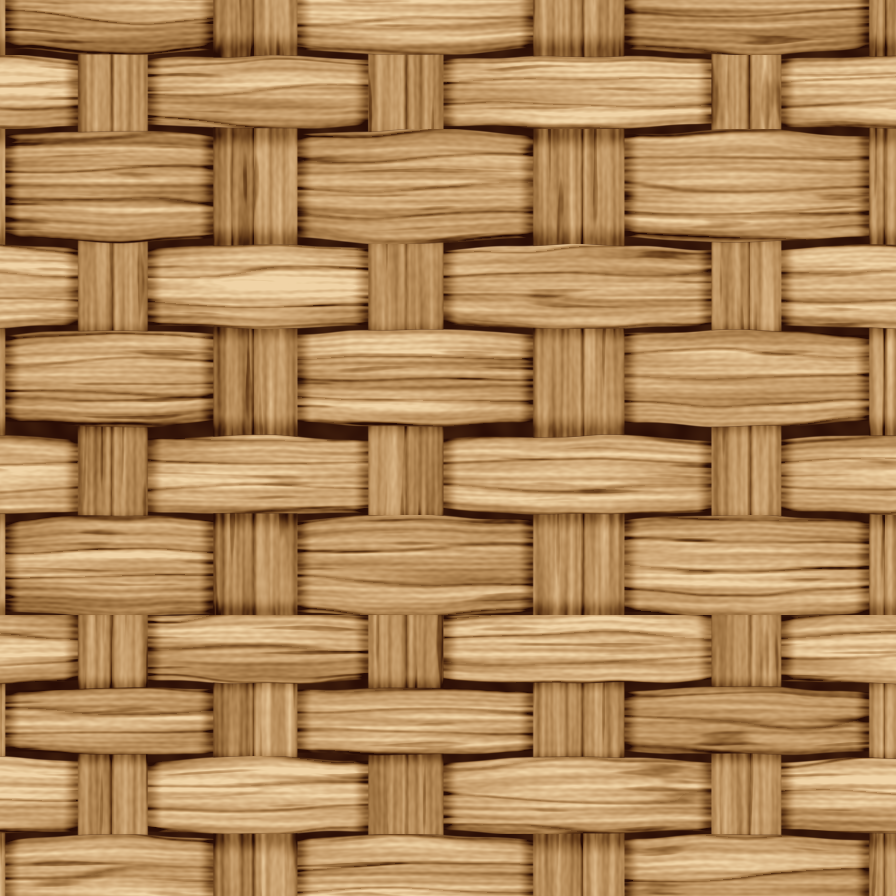
Write a Shadertoy shader that draws this texture.

```glsl
const float PI = 3.14159265;
const int STAKES = 6, ROWS = 10;

// Centre and half width of each band: upright stakes, then woven rows
const vec2 BANDS[16] = vec2[16](
    vec2(.126, .039), vec2(.285, .047), vec2(.453, .042),
    vec2(.646, .051), vec2(.833, .039), vec2(.988, .018),
    vec2(.004, .064), vec2(.112, .042), vec2(.195, .037), vec2(.277, .039),
    vec2(.368, .056), vec2(.470, .043), vec2(.578, .053), vec2(.680, .046),
    vec2(.792, .062), vec2(.897, .040));

// Straw colours from deep shadow to bleached fibre
const vec3 STRAW[6] = vec3[6](
    vec3(.16, .05, .02), vec3(.40, .24, .10), vec3(.58, .41, .22),
    vec3(.72, .55, .35), vec3(.83, .68, .49), vec3(.94, .83, .65));

float hash(vec2 p) {
    vec3 q = fract(p.xyx * vec3(.1031, .1030, .0973));
    q += dot(q, q.yzx + 33.33);
    return fract((q.x + q.y) * q.z);
}

float corner(vec2 cell, vec2 offset) {
    float angle = 2. * PI * hash(cell);
    return dot(vec2(cos(angle), sin(angle)), offset);
}

float gradientNoise(vec2 p) {
    vec2 i = floor(p), f = p - i, e = vec2(1, 0);
    vec2 u = f * f * f * (f * (f * 6. - 15.) + 10.);
    return mix(mix(corner(i, f), corner(i + e, f - e), u.x),
               mix(corner(i + e.yx, f - e.yx), corner(i + e.xx, f - e.xx), u.x), u.y);
}

vec3 straw(float tone) {
    float t = clamp(tone, 0., .999) * 5.;
    int k = int(t);
    return mix(STRAW[k], STRAW[k + 1], fract(t));
}

float wrapped(float d) { return d - floor(d + .5); }

// Nearest band: index, signed offset, half width, continuous band coordinate
vec4 locate(float p, int first, int count) {
    vec4 band = vec4(0);
    float nearest = 9.;
    for (int i = 0; i < count; i++) {
        vec2 b = BANDS[first + i];
        float d = wrapped(p - b.x);
        if (abs(d) - b.y < nearest) {
            nearest = abs(d) - b.y;
            int next = (i + (d > 0. ? 1 : count - 1)) % count;
            float gap = abs(wrapped(BANDS[first + next].x - b.x));
            band = vec4(i, d, b.y, float(i) + d / gap);
        }
    }
    return band;
}

// Long grain along x: soft streaks, fine fibres and short dark splits
float grain(vec2 p, vec2 seed) {
    float streak = gradientNoise(p * vec2(3., 75.) + seed);
    float fibre = gradientNoise(p * vec2(5., 190.) + seed.yx);
    float speck = gradientNoise(p * vec2(90., 260.) + seed);
    float split = smoothstep(.3, .5, gradientNoise(p * vec2(8., 110.) + seed + 31.));
    return .26 * streak + .34 * fibre + .09 * speck - .28 * split;
}

void mainImage(out vec4 fragColor, in vec2 fragCoord) {
    vec2 p = fragCoord / iResolution.y;
    float px = 1. / iResolution.y;
    vec4 stake = locate(p.x, 0, STAKES);
    vec4 row = locate(p.y, STAKES, ROWS);

    // Weave: rows rise over stakes of equal parity
    float lift = cos(PI * (stake.w + row.x));
    float rowOver = step(0., cos(PI * (stake.x + row.x)));
    float segment = mod(floor((stake.w + row.x + 1.) * .5), 3.);
    vec2 seed = vec2(segment * 17.3 + 5., row.x * 11.7 + 3.);

    // Rows: bowed bundles of flat strands
    float halfRow = row.z * (.96 + .06 * lift)
                  + .004 * gradientNoise(vec2(p.x * 14., sign(row.y) * 7.) + seed);
    float q = row.y / halfRow;
    float rowMask = smoothstep(-px, px, halfRow - abs(row.y));
    float strands = floor(row.z * 42. + 1. + hash(seed));
    float across = (q * .5 + .5) * strands + .5 * gradientNoise(vec2(p.x * 5., q * 1.2) + seed);
    float strand = floor(across);
    float seam = abs(across - floor(across + .5)) * 2. * halfRow / strands;
    float rowTone = mix(.73, .82, mod(row.x, 2.)) + .2 * (hash(seed + strand * 3.1) - .5);
    rowTone += grain(vec2(p.x, q * row.z), seed);
    rowTone -= .3 * (1. - smoothstep(0., .0035, seam));
    rowTone -= .3 * pow(abs(q), 7.) + .07 * smoothstep(.3, -1., q);
    float beside = abs(stake.y) - stake.z;
    rowTone -= .4 * step(lift, 0.) * (1. - smoothstep(0., .018, beside));
    rowTone += .04 * lift;

    // Stakes: two strips side by side, shaded where they dip
    float s = stake.y / stake.z;
    float stakeMask = smoothstep(-px, px, -beside);
    float joint = s - .2 * (hash(vec2(stake.x, 8.)) - .3);
    vec2 stripSeed = vec2(stake.x * 13.1 + 2., step(0., joint) * 9.4 + 60.);
    float stakeTone = .61 + .2 * (hash(stripSeed) - .5) + .8 * grain(p.yx, stripSeed);
    stakeTone -= .3 * (1. - smoothstep(0., .004, abs(joint) * stake.z));
    stakeTone -= .22 * pow(abs(s), 8.);
    float rise = -cos(PI * (stake.x + row.w));
    stakeTone -= .3 * (1. - smoothstep(-.2, .45, rise));

    // Layers: dark gaps, rows, then stakes wherever no row passes over
    vec3 color = straw(.03 + .06 * gradientNoise(p * 40.));
    color = mix(color, straw(rowTone), rowMask);
    color = mix(color, straw(stakeTone), stakeMask * (1. - rowMask * rowOver));
    fragColor = vec4(color, 1);
}
```
